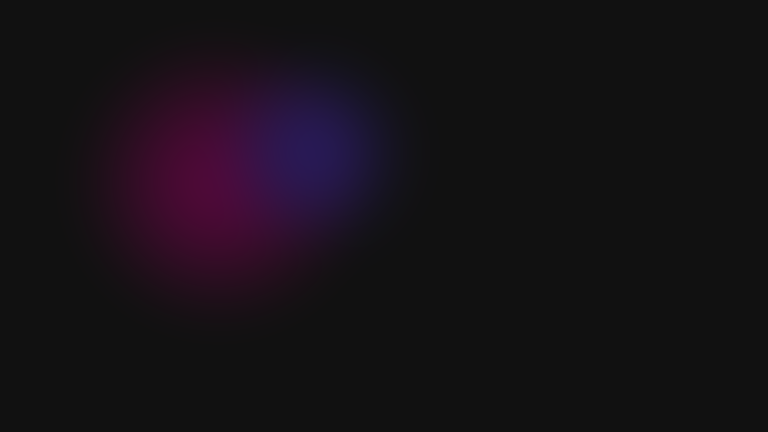
Write a Shadertoy shader that draws this background.

```glsl
// Positions and radii are in units of the canvas height
const vec3 BACKDROP = vec3(0.067);

const vec3 MAGENTA = vec3(0.31, 0.035, 0.215);
const vec2 MAGENTA_CENTER = vec2(0.505, 0.579);
const float MAGENTA_RADIUS = 0.405;
const float MAGENTA_FALLOFF = 2.5;

const vec3 BLUE = vec3(0.155, 0.11, 0.38);
const vec2 BLUE_CENTER = vec2(0.722, 0.648);
const float BLUE_RADIUS = 0.35;
const float BLUE_FALLOFF = 4.0;
const float BLUE_OPACITY = 0.8;

// Soft disc: 1 at the center, fading smoothly to 0 at the radius
float glow(vec2 p, vec2 center, float radius, float falloff) {
    vec2 offset = (p - center) / radius;
    return pow(max(1.0 - dot(offset, offset), 0.0), falloff);
}

void mainImage(out vec4 fragColor, in vec2 fragCoord) {
    // Keep the horizontal layout proportional to the 16:9 frame
    vec2 p = fragCoord / iResolution.xy * vec2(16.0 / 9.0, 1.0);

    float magentaGlow = glow(p, MAGENTA_CENTER, MAGENTA_RADIUS, MAGENTA_FALLOFF);
    float blueGlow = glow(p, BLUE_CENTER, BLUE_RADIUS, BLUE_FALLOFF);

    // Layer the blue glow over the magenta one
    vec3 color = mix(BACKDROP, MAGENTA, magentaGlow);
    color = mix(color, BLUE, BLUE_OPACITY * blueGlow);

    fragColor = vec4(color, 1.0);
}
```
